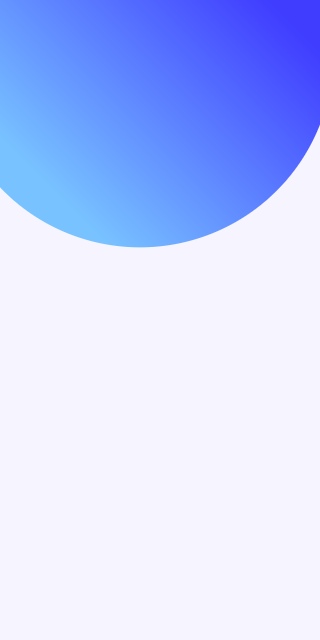
This background is drawn by a WebGL 2 fragment shader. Its source:

```glsl
#version 300 es
precision highp float;
// A large disc hangs from the top edge over a pale lavender ground.
// The disc is a circle distance function, filled with a diagonal
// gradient from sky blue (lower left) to deep indigo (upper right).

// Lengths are in canvas widths, measured from the top left corner, y down.
#define DISC_CENTER vec2(0.4375, 0.169)
#define DISC_RADIUS 0.604
#define GRADIENT_START -0.43
#define GRADIENT_END 0.835
#define SKY_BLUE vec3(0.470, 0.760, 1.0)
#define INDIGO vec3(0.250, 0.240, 1.0)
#define GROUND vec3(0.965, 0.961, 1.0)

uniform vec2 u_resolution;
out vec4 fragColor;

float circleDistance(vec2 p, vec2 center, float radius) {
    return length(p - center) - radius;
}

// Blend along the diagonal that rises to the right.
vec3 discColor(vec2 p) {
    float t = (p.x - p.y - GRADIENT_START) / (GRADIENT_END - GRADIENT_START);
    return mix(SKY_BLUE, INDIGO, clamp(t, 0.0, 1.0));
}

void main() {
    vec2 p = vec2(gl_FragCoord.x, u_resolution.y - gl_FragCoord.y) / u_resolution.x;
    float pixel = 1.0 / u_resolution.x;

    // Disc over ground, with an edge one pixel wide.
    float d = circleDistance(p, DISC_CENTER, DISC_RADIUS);
    float coverage = clamp(0.5 - d / pixel, 0.0, 1.0);
    fragColor = vec4(mix(GROUND, discColor(p), coverage), 1.0);
}
```
